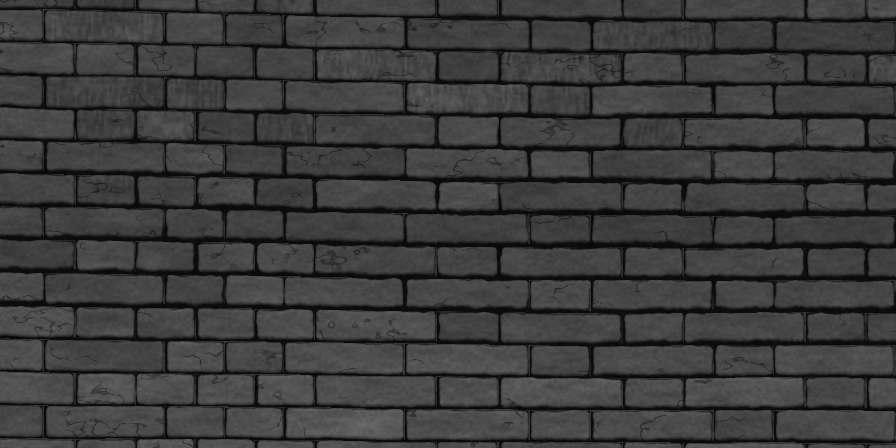
Give the GLSL for this texture, as a WebGL 1 fragment shader.

```glsl
precision highp float;
// Dark charcoal brick wall: sagging courses alternate two bonds of long and short bricks.
// Each brick is a rounded box with ragged edges, rough relief lit from above,
// and a deep shadow in the joint below it; tone and wear vary by brick.
uniform vec2 u_resolution;

const float BRICK_PITCH = 0.1358; // width of a short brick, in canvas heights
const vec3 SOOT = vec3(0.045);
const vec3 MORTAR = vec3(0.22);
const vec3 CLAY = vec3(0.272);

float hash(vec2 p) {
  vec3 a = fract(vec3(p.xyx) * 0.1031);
  a += dot(a, a.yzx + 33.33);
  return fract((a.x + a.y) * a.z);
}

float noise(vec2 p) {
  vec2 i = floor(p), f = fract(p);
  f = f * f * (3.0 - 2.0 * f);
  return mix(mix(hash(i), hash(i + vec2(1.0, 0.0)), f.x),
             mix(hash(i + vec2(0.0, 1.0)), hash(i + 1.0), f.x), f.y);
}

float fbm(vec2 p) {
  float sum = 0.0, amp = 0.5;
  for (int i = 0; i < 4; i++) {
    sum += amp * noise(p);
    p = p * 2.03 + 17.1;
    amp *= 0.55;
  }
  return sum;
}

float roundBox(vec2 p, vec2 halfSize, float radius) {
  vec2 d = abs(p) - halfSize + radius;
  return length(max(d, 0.0)) + min(max(d.x, d.y), 0.0) - radius;
}

float isIndex(float i, float n) {
  return 1.0 - step(0.5, abs(i - n));
}

// 1 where a joint is left out, so that two short bricks become a long one
float jointMissing(float i, float odd) {
  float third = mod(i + 0.1, 3.0);
  float oddBond = isIndex(third, 2.1) * (1.0 - isIndex(i, 2.0));
  float evenBond = max(isIndex(third, 1.1) * (1.0 - isIndex(i, 4.0)), isIndex(i, 5.0));
  return mix(evenBond, oddBond, odd);
}

// Surface tone of a brick: relief, hatching, pits and cracks
float clayTone(vec2 p, float seed) {
  vec2 s = p * vec2(17.0, 30.0) + seed * 61.0;
  float relief = fbm(s + vec2(0.0, 0.13)) - fbm(s - vec2(0.0, 0.13));
  float tone = 1.0 + 0.42 * relief + 0.26 * (fbm(s * 0.6 + 9.0) - 0.47);
  tone += 0.13 * (noise(p * vec2(150.0, 190.0)) - 0.5);
  float hatched = step(0.8, seed) * (1.0 - smoothstep(0.3, 0.6, p.y));
  tone += hatched * 0.28 * (noise(p * vec2(170.0, 45.0)) - 0.6);
  float ridge = abs(fbm(s * 0.55 + 31.0) - 0.47);
  float patchy = smoothstep(0.56, 0.72, noise(p * 13.0 + seed * 20.0));
  return tone - 0.38 * patchy * (1.0 - smoothstep(0.0, 0.022, ridge));
}

void main() {
  vec2 uv = gl_FragCoord.xy / u_resolution;
  vec2 p = vec2(uv.x * 2.0, 1.0 - uv.y); // y runs down the wall
  float px = 1.0 / u_resolution.y;

  // Courses sag towards the right
  float sag = smoothstep(-0.3, 1.5, p.x);
  float coursePitch = mix(0.0737, 0.0724, sag);
  float v = (p.y - mix(0.018, 0.047, sag)) / coursePitch;
  v += 0.05 * (noise(p * vec2(7.0, 4.0)) - 0.5);
  float course = floor(v);
  float odd = mod(course + 0.1, 2.0) > 1.0 ? 1.0 : 0.0;

  // Find the joints on both sides of this point
  float bow = (p.x - 0.81) / 0.34;
  float h = (p.x - mix(0.099, 0.169, odd) + 0.0104 * exp(-bow * bow)) / BRICK_PITCH;
  float left = floor(h);
  float right = left + 1.0;
  float openLeft = jointMissing(left, odd);
  float openRight = jointMissing(right, odd);
  left -= openLeft;
  right += openRight;
  vec2 id = vec2(left, course) + 40.0;
  float seed = hash(id);

  // Brick outline, with deeper joints in the middle courses and to the right
  float depth = 0.65 + 0.55 * smoothstep(0.15, 0.5, p.y) * (1.0 - smoothstep(0.65, 0.85, p.y));
  depth += 0.25 * smoothstep(0.6, 1.6, p.x) + 0.25 * (hash(id + 7.0) - 0.5);
  vec2 q = vec2((h - 0.5 * (left + right)) * BRICK_PITCH, (v - course - 0.5) * coursePitch);
  float gapTop = 0.0016 + 0.0018 * hash(id + 3.0);
  float gapBottom = 0.0062 * depth;
  vec2 halfSize = vec2(0.5 * (right - left) * BRICK_PITCH - 0.0038,
                       0.5 * (coursePitch - gapTop - gapBottom));
  q.y += 0.5 * (gapBottom - gapTop);
  q.x += 0.003 * (hash(id + 5.0) - 0.5);
  vec2 ragged = vec2(fbm(p * 32.0 + seed * 50.0), fbm(p * 32.0 + seed * 50.0 + 70.0)) - 0.47;
  q += ragged * vec2(0.008, 0.009) * depth;
  float d = roundBox(q, halfSize, 0.009);

  // Recessed mortar: lit ledges above and beside, shadow under each brick
  vec2 over = q - halfSize;
  float ledge = smoothstep(-0.001, 0.003, max(-q.y - halfSize.y, over.x));
  ledge *= 1.0 - smoothstep(-0.001, 0.002, over.y);
  float dusty = smoothstep(0.3, 0.7, noise(p * 19.0)) + 0.7 * smoothstep(0.6, 0.95, p.y);
  vec3 joint = mix(SOOT, MORTAR, clamp(ledge * dusty, 0.0, 1.0) * 0.85);
  joint *= 0.75 + 0.5 * noise(p * 130.0);

  // Brick face: tone, broad wall lighting, worn edges
  float wall = 0.96 + 0.2 * smoothstep(0.55, 1.0, p.y) * (1.0 - 0.25 * p.x);
  float tone = clayTone(p, seed) * wall * (0.92 + 0.2 * hash(id + 11.0));
  tone *= 1.0 + 0.16 * smoothstep(-0.008, 0.0, -q.y - halfSize.y);
  tone *= 1.0 - 0.5 * smoothstep(-0.009, 0.001, over.y) * min(depth, 1.0);
  tone *= 1.0 - 0.25 * smoothstep(-0.005, 0.001, d);
  float face = 1.0 - smoothstep(-px * 0.6, px * 0.6 + 0.0008, d);
  gl_FragColor = vec4(mix(joint, CLAY * tone, face), 1.0);
}
```
